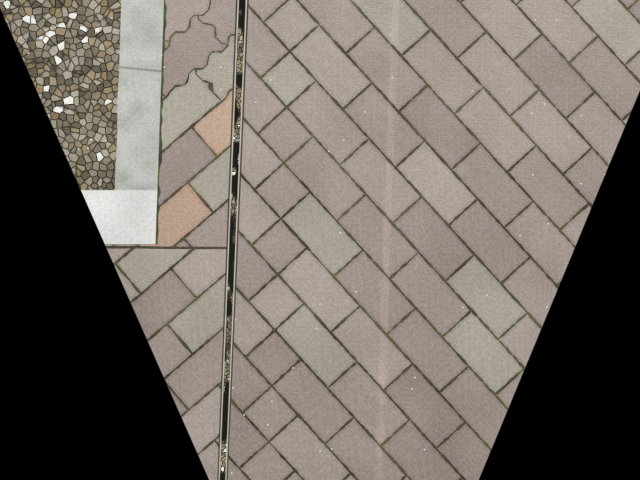
This texture is drawn by a Shadertoy shader. Its source:

```glsl
// Worn diagonal brick paving beside a slotted drain, a kerb and a gravel bed,
// on a tapered sheet over black. Sheared running-bond grids lay the bricks,
// cellular noise makes the pebbles, and value noise adds wear and grain.

float hash(vec2 p) { return fract(sin(dot(p, vec2(127.1, 311.7))) * 43758.5453); }

float noise(vec2 p) {
    vec2 i = floor(p), f = fract(p);
    f *= f * (3.0 - 2.0 * f);
    return mix(mix(hash(i), hash(i + vec2(1, 0)), f.x),
               mix(hash(i + vec2(0, 1)), hash(i + vec2(1, 1)), f.x), f.y);
}

// Soft step across a boundary, about two pixels wide
float cover(float d) {
    float px = 1.0 / iResolution.y;
    return smoothstep(-px, px, d);
}

vec3 pebbles(vec2 p, float scale) {
    p *= scale;
    float nearest = 9.0, second = 9.0;
    vec2 stone = vec2(0);
    for (int y = -1; y <= 1; y++)
    for (int x = -1; x <= 1; x++) {
        vec2 cell = floor(p) + vec2(x, y);
        float d = length(cell + vec2(hash(cell), hash(cell + 19.3)) - p);
        if (d < nearest) { second = nearest; nearest = d; stone = cell; }
        else second = min(second, d);
    }
    float tone = hash(stone + 5.7);
    vec3 col = mix(vec3(0.36, 0.33, 0.27), vec3(0.68, 0.65, 0.58), tone);
    col = mix(col, vec3(0.56, 0.48, 0.34), 0.6 * step(0.75, hash(stone + 2.1)));
    col = mix(col, vec3(0.87, 0.87, 0.84), step(0.94, tone));
    return col * mix(0.55, 1.05, smoothstep(0.0, 0.3, second - nearest));
}

// Running bond; "shift" shears each row, "splitColumn" adds a column of half bricks
vec3 paving(vec2 p, vec2 along, float shift, bool splitColumn, out vec2 id) {
    vec2 size = vec2(0.1635, 0.0828);
    vec2 q = vec2(dot(p, along), dot(p, vec2(along.y, -along.x))) / size;
    float row = floor(q.y);
    q.x += shift * row;
    float start = floor(q.x), end = start + 1.0;
    if (splitColumn && q.x < 0.0) {
        start = floor(q.x + 0.5) - 0.5;
        end = min(start + 1.0, 0.0);
    }
    id = vec2(start, row);
    float edge = min(min(q.x - start, end - q.x) * size.x,
                     (0.5 - abs(q.y - row - 0.5)) * size.y);

    // Tone of each brick, a few of them greyer
    vec3 col = mix(vec3(0.595, 0.540, 0.515), vec3(0.665, 0.620, 0.590), hash(id + 3.1));
    col = mix(col, vec3(0.66, 0.64, 0.585), 0.8 * step(0.8, hash(id + 8.4)));
    col *= 0.93 + 0.07 * smoothstep(0.003, 0.010, edge);

    // Ragged joint, mossy in places
    float ragged = edge + 0.0026 * (noise(p * 110.0) - 0.5);
    vec3 joint = mix(vec3(0.28, 0.26, 0.22), vec3(0.39, 0.38, 0.27), noise(p * 22.0));
    return mix(joint, col, smoothstep(0.0008, 0.0036, ragged));
}

void mainImage(out vec4 fragColor, in vec2 fragCoord) {
    vec2 p = fragCoord / iResolution.y;
    float blotch = noise(p * 14.0), grain = noise(p * 330.0);
    float drainX = p.x - 0.4635 - 0.0415 * p.y;
    vec2 id;
    vec3 col;

    if (drainX > 0.0) {
        col = paving(p - vec2(0.640, 0.484), vec2(0.673, -0.740), -0.5, true, id);
        // Faint pale streak down the paving
        float streak = abs(p.x - 0.79 - 0.033 * p.y + 0.004 * (blotch - 0.5));
        col += vec3(0.075, 0.055, 0.045) * (1.0 - smoothstep(0.002, 0.013, streak))
             * (0.4 + 0.6 * noise(p * 30.0));
    } else {
        // Two side panels, the upper one with wavy joints near its top
        bool upper = p.y > 0.484;
        vec2 origin = upper ? vec2(0.399, 0.736) : vec2(0.356, 0.441);
        float wave = 0.008 * smoothstep(0.77, 0.85, p.y);
        vec2 bent = p + wave * (abs(fract(p.yx * 26.0) - 0.5) * 4.0 - 1.0);
        col = paving(bent - origin, vec2(0.76, 0.65), 0.5, false, id);
        bool tan = upper && (id == vec2(0, 0) || id == vec2(-1, 1));
        if (tan) col *= vec3(1.12, 1.03, 0.95);
        float seam = abs(p.y - 0.484 + 0.003 * (blotch - 0.5));
        col = mix(vec3(0.31, 0.29, 0.25), col, smoothstep(0.001, 0.004, seam));

        // Kerb, gravel bed and white corner block
        float kerbRight = 0.309 + 0.035 * p.y - p.x;
        float kerbLeft = 0.220 + 0.032 * p.y - p.x;
        float above = cover(p.y - 0.491);
        vec3 moss = mix(vec3(0.24, 0.23, 0.20), vec3(0.30, 0.38, 0.20), noise(p * 45.0));
        col = mix(col, moss, above * cover(kerbRight + 0.005 * noise(p * 60.0)));
        vec3 kerb = vec3(0.71, 0.72, 0.69) + 0.10 * (noise(p * 35.0) - 0.5);
        kerb *= 0.78 + 0.22 * smoothstep(0.0, 0.004, abs(p.y - 0.856 + 0.1 * (p.x - 0.29)));
        vec3 bed = mix(kerb, pebbles(p, 68.0), cover(kerbLeft + 0.004 * (blotch - 0.5)));
        vec3 block = vec3(0.87, 0.87, 0.86) + 0.04 * (blotch - 0.5);
        bed = mix(block, bed, cover(p.y - 0.604));
        col = mix(col, bed, above * cover(kerbRight - 0.002));
    }

    // Wear, fine grain, scattered pale specks and lighter top
    col += 0.05 * (blotch - 0.5) + 0.075 * (grain - 0.5) + 0.05 * (p.y - 0.4);
    vec2 cell = floor(p * 40.0);
    vec2 speck = fract(p * 40.0) - 0.3 - 0.4 * vec2(hash(cell), hash(cell + 4.0));
    float chip = step(0.975, hash(cell + 7.0)) * (1.0 - smoothstep(0.04, 0.13, length(speck)));
    col = mix(col, vec3(0.85, 0.85, 0.84), 0.75 * chip);

    // Drain: dark sides, two pale rims, and a slot holding grit
    float w = 0.0105 + 0.0025 * p.y, d = abs(drainX);
    float grit = smoothstep(0.48, 0.72, noise(p * vec2(80.0, 42.0)));
    vec3 slot = mix(vec3(0.13, 0.12, 0.11), pebbles(p, 120.0), grit);
    vec3 drain = mix(slot, vec3(0.77, 0.76, 0.69), cover(d - 0.52 * w));
    drain = mix(drain, vec3(0.22, 0.21, 0.18), cover(d - 0.80 * w));
    col = mix(drain, col, cover(d - w));

    // Slanted sides of the sheet
    float sheet = cover((p.x - 0.443 * (0.983 - p.y)) * 0.91)
                * cover((1.333 - 0.414 * (0.81 - p.y) - p.x) * 0.92);
    fragColor = vec4(clamp(col, 0.0, 1.0) * sheet, 1.0);
}
```
